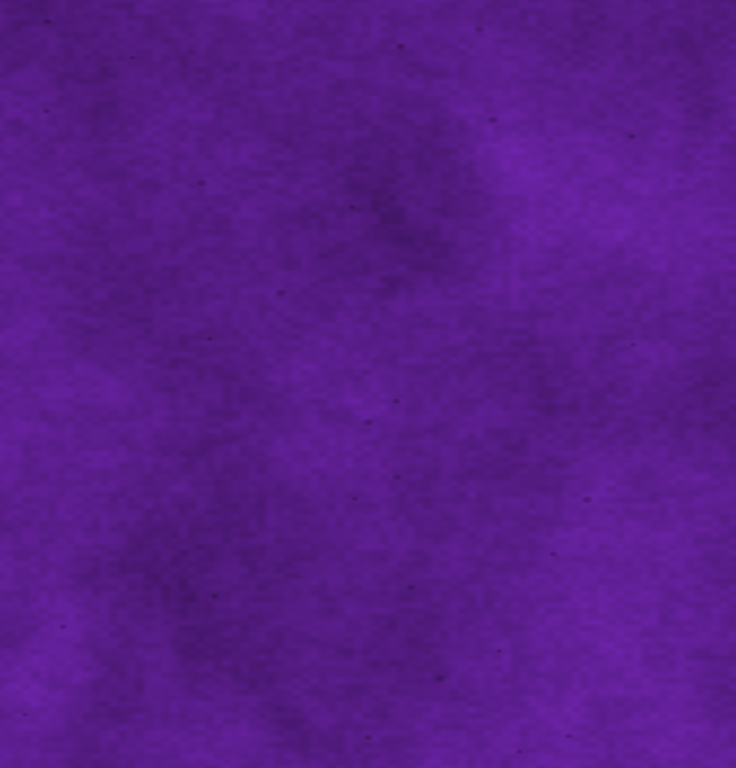
A Shadertoy shader for this texture:

```glsl
// Mottled violet dyed cloth: warped cloud noise makes broad soft patches,
// fine noise stretched sideways adds a felt-like grain, and a sparse
// jittered grid drops a few small dark specks.

const vec3 DYE = vec3(0.342, 0.111, 0.532);   // mean colour of the cloth
const float CLOUD_SCALE = 3.9;                // patches per canvas height
const float CLOUD_GAIN = 0.57;                // weight ratio between octaves
const float CLOUD_CONTRAST = 0.60;
const float WARP_AMOUNT = 0.07;
const vec2 FIBRE_SCALE = vec2(30.0, 58.0);
const float FIBRE_CONTRAST = 0.07;
const vec2 GRAIN_SCALE = vec2(88.0, 132.0);
const float GRAIN_CONTRAST = 0.13;
const float SPECK_GRID = 10.0;
const float SPECK_CHANCE = 0.22;
const float SPECK_RADIUS = 0.0075;
const float SPECK_DEPTH = 0.22;

float hash(vec2 p) {
    vec3 q = fract(vec3(p.xyx) * 0.1031);
    q += dot(q, q.yzx + 33.33);
    return fract((q.x + q.y) * q.z);
}

// Value noise in 0..1 with a smooth quintic blend
float noise(vec2 p) {
    vec2 cell = floor(p);
    vec2 f = fract(p);
    f = f * f * f * (f * (f * 6.0 - 15.0) + 10.0);
    float low = mix(hash(cell), hash(cell + vec2(1, 0)), f.x);
    float high = mix(hash(cell + vec2(0, 1)), hash(cell + vec2(1, 1)), f.x);
    return mix(low, high, f.y);
}

// Rotated octaves, normalised to 0..1
float clouds(vec2 p) {
    const mat2 turn = mat2(0.8, 0.6, -0.6, 0.8);
    float sum = 0.0, total = 0.0, weight = 1.0;
    for (int i = 0; i < 6; i++) {
        sum += weight * noise(p);
        total += weight;
        weight *= CLOUD_GAIN;
        p = turn * p * 2.03 + 17.3;
    }
    return sum / total;
}

// Soft dark dots, each kept inside its own grid cell
float specks(vec2 uv) {
    vec2 cell = floor(uv * SPECK_GRID);
    vec2 jitter = vec2(hash(cell + 41.0), hash(cell + 83.0));
    vec2 offset = uv - (cell + mix(vec2(0.15), vec2(0.85), jitter)) / SPECK_GRID;
    float size = SPECK_RADIUS * mix(0.55, 1.0, hash(cell + 127.0));
    float dotShape = 1.0 - smoothstep(0.2, 1.0, length(offset * vec2(0.8, 1.2)) / size);
    return dotShape * step(hash(cell + 211.0), SPECK_CHANCE);
}

void mainImage(out vec4 fragColor, in vec2 fragCoord) {
    vec2 uv = fragCoord / iResolution.y;

    // Broad patches, bent so that their edges wander
    vec2 bend = vec2(noise(uv * 6.0 + 31.0), noise(uv * 6.0 + 67.0)) - 0.5;
    float patches = clouds((uv + WARP_AMOUNT * bend) * CLOUD_SCALE + 5.0) - 0.5;

    // Felt texture
    float fibre = noise(uv * FIBRE_SCALE + 150.0 + 3.0 * bend) - 0.5;
    float grain = noise(uv * GRAIN_SCALE + 300.0) - 0.5;

    float shade = 1.0 + CLOUD_CONTRAST * patches
                + FIBRE_CONTRAST * fibre + GRAIN_CONTRAST * grain;
    shade *= 1.0 - SPECK_DEPTH * specks(uv);
    fragColor = vec4(DYE * shade, 1.0);
}
```
